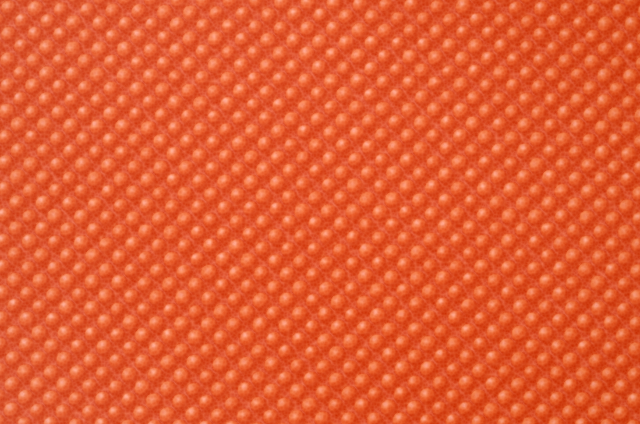
This texture is drawn by a WebGL 2 fragment shader. Its source:

```glsl
#version 300 es
precision highp float;

#define PITCH 0.0612        // spacing along a row, canvas height = 1
#define TILT -0.027         // lean of the rows, radians
#define ANCHOR vec2(-0.009, 0.032)
#define RADIUS 0.46         // bump radius, in cells
#define JITTER 0.07
#define SOFTNESS 0.06
#define GLINT_AMOUNT 0.95
#define GRAIN_SCALE 120.0
#define GRAIN_AMOUNT 0.13
#define HAZE_AMOUNT 1.7

uniform vec2 u_resolution;
out vec4 fragColor;

const vec3 EMBER  = vec3(0.85, 0.285, 0.12);
const vec3 ROSE   = vec3(0.90, 0.39, 0.26);
const vec3 ORANGE = vec3(0.92, 0.385, 0.19);
const vec3 CORAL  = vec3(0.955, 0.49, 0.29);
const vec3 PEACH  = vec3(1.00, 0.65, 0.55);
const vec3 LIGHT  = vec3(-0.47, 0.52, 0.71);

vec3 hash3(vec2 p) {
    vec3 q = fract(p.xyx * vec3(0.1031, 0.1030, 0.0973));
    q += dot(q, q.yxz + 33.33);
    return fract((q.xxy + q.yzz) * q.zyx);
}

// Distance to the nearest scattered point
float cellular(vec2 p) {
    vec2 cell = floor(p);
    float nearest = 2.0;
    for (int y = -1; y <= 1; y++)
    for (int x = -1; x <= 1; x++) {
        vec2 c = cell + vec2(x, y);
        nearest = min(nearest, length(c + hash3(c + 271.0).xy - p));
    }
    return nearest;
}

float spot(vec2 d, float size) {
    return exp(-dot(d, d) / (size * size));
}

vec3 domeColor(vec2 d, float radius, vec3 rnd) {
    vec2 slope = d / radius;
    float rise = sqrt(max(1.0 - dot(slope, slope), 0.0));
    float lit = dot(vec3(slope, rise), LIGHT) + 0.14 * (rnd.z - 0.5);
    vec3 color = mix(EMBER, ORANGE, smoothstep(0.15, 0.65, lit));
    color = mix(color, CORAL, smoothstep(0.62, 0.96, lit));
    // Off-centre glint, varied from bump to bump
    vec2 glintAt = vec2(-0.16, 0.18) + 0.10 * (rnd.yx - 0.5);
    float glint = spot(d - glintAt, 0.15) * mix(0.5, 1.2, rnd.x);
    return mix(color, PEACH, clamp(GLINT_AMOUNT * glint, 0.0, 1.0));
}

void main() {
    vec2 p = (gl_FragCoord.xy - 0.5 * u_resolution) / u_resolution.y;

    // Staggered rows are a square grid turned by an eighth of a circle
    float angle = radians(45.0) + TILT;
    mat2 turn = mat2(cos(angle), sin(angle), -sin(angle), cos(angle));
    float cellSize = PITCH * sqrt(0.5);
    vec2 q = (p - ANCHOR) * turn / cellSize;
    vec2 cell = floor(q + 0.5);
    float edge = SOFTNESS + 0.5 / (u_resolution.y * cellSize);

    // Gather the bumps, their shadows and the light bounced before them
    float cover = 0.0, shadow = 0.0, bounce = 0.0;
    vec3 dome = ORANGE;
    for (int y = -1; y <= 1; y++)
    for (int x = -1; x <= 1; x++) {
        vec2 c = cell + vec2(x, y);
        vec3 rnd = hash3(c + 200.0);
        vec2 d = turn * (q - c - JITTER * (rnd.xy - 0.5));
        float radius = RADIUS * mix(0.94, 1.04, rnd.z);
        float mask = 1.0 - smoothstep(radius - edge, radius + edge, length(d));
        if (mask > cover) {
            cover = mask;
            dome = domeColor(d, radius, rnd);
        }
        shadow += spot(d - vec2(0.20, -0.27), 0.42);
        bounce += spot(d - vec2(-0.34, 0.42), 0.19);
    }

    vec3 ground = mix(ROSE, EMBER, smoothstep(0.22, 0.72, shadow));
    ground = mix(ground, CORAL, 0.45 * min(bounce, 1.0));
    vec3 color = mix(ground, dome, cover);

    // Moulded grain and soft streaks, strongest between the bumps
    float grain = cellular(p * GRAIN_SCALE) - 0.5;
    grain += 0.5 * (cellular(p * GRAIN_SCALE * vec2(0.35, 0.7)) - 0.5);
    color += GRAIN_AMOUNT * grain * mix(1.0, 0.7, cover) * vec3(0.5, 1.0, 1.0);

    // Broad light: paler at the left, deeper at the right
    float haze = -0.6 * p.x + 0.2 * sin(4.0 * p.y + 2.0 * p.x);
    color += HAZE_AMOUNT * haze * vec3(0.018, 0.036, 0.05);
    color *= 1.01 - 0.05 * dot(p, p);
    fragColor = vec4(clamp(color, 0.0, 1.0), 1.0);
}
```
